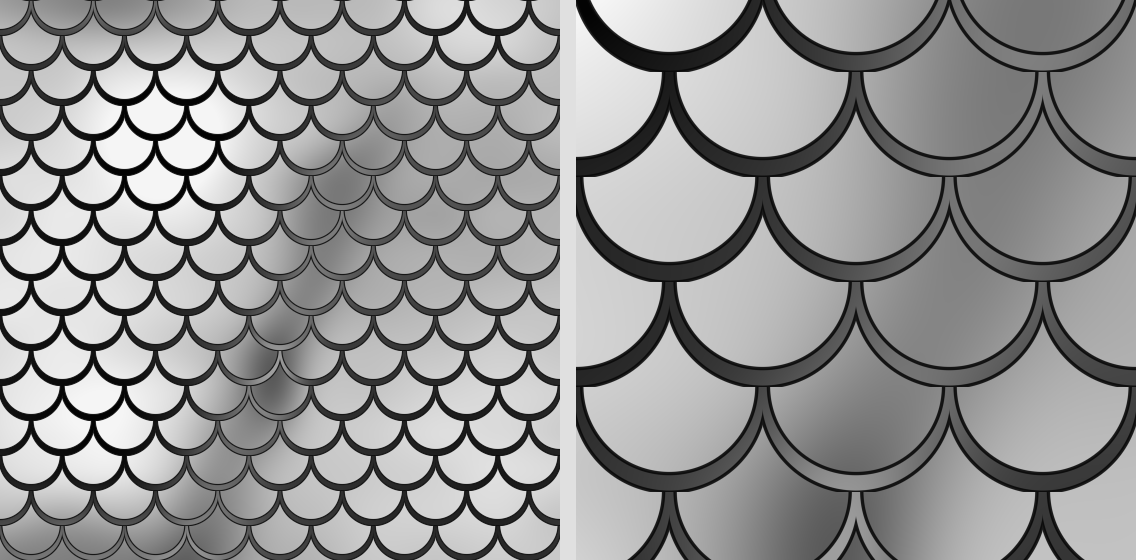
Left: the whole. Right: its middle third, enlarged.
Reproduce this pattern procedurally as a three.js fragment shader.

```glsl
// Overlapping fish scales with crescent rims over a cloudy grey sheen; the rims take the inverse tone.
varying vec2 vUv;

float hash(vec2 p) {
  vec3 q = fract(vec3(p.xyx) * 0.1031);
  q += dot(q, q.yzx + 33.33);
  return fract((q.x + q.y) * q.z);
}

float noise(vec2 p) {
  vec2 i = floor(p), f = fract(p);
  f = f * f * (3.0 - 2.0 * f);
  return mix(mix(hash(i), hash(i + vec2(1.0, 0.0)), f.x),
             mix(hash(i + vec2(0.0, 1.0)), hash(i + vec2(1.0, 1.0)), f.x), f.y);
}

float glow(vec2 uv, vec2 centre, vec2 size) {
  vec2 d = (uv - centre) / size;
  return exp(-dot(d, d));
}

// Broad light and dark clouds that run across the scales
float sheen(vec2 uv) {
  vec2 w = uv + 0.05 * (vec2(noise(uv * 6.0), noise(uv * 6.0 + 17.0)) - 0.5);
  float tone = 0.74;
  tone += 0.27 * glow(w, vec2(0.31, 0.76), vec2(0.16, 0.15));
  tone += 0.15 * glow(w, vec2(0.05, 0.54), vec2(0.26, 0.30));
  tone += 0.20 * glow(w, vec2(0.19, 0.25), vec2(0.17, 0.15));
  tone += 0.13 * glow(w, vec2(0.87, 0.20), vec2(0.25, 0.20));
  tone += 0.13 * glow(w, vec2(0.85, 0.98), vec2(0.14, 0.11));
  tone -= 0.08 * glow(w, vec2(0.80, 0.62), vec2(0.25, 0.20));

  // Diagonal shadow with a dark core, and dim left corners
  float band = (w.x - 0.355 - 0.4 * w.y) / 0.075;
  tone -= 0.22 * exp(-band * band) * (1.0 - smoothstep(0.65, 0.9, w.y));
  tone -= 0.20 * glow(w, vec2(0.50, 0.33), vec2(0.05, 0.09));
  tone -= 0.25 * glow(w, vec2(0.19, 1.02), vec2(0.20, 0.08));
  tone -= 0.28 * glow(w, vec2(0.15, -0.02), vec2(0.26, 0.10));
  tone += 0.06 * (noise(uv * vec2(9.0, 13.0)) - 0.5);
  return clamp(tone, 0.3, 0.96);
}

// Distances to the outer (x) and inner (y) circle of the nearest scale in a row
vec2 scaleRims(vec2 p, float row) {
  float shift = 0.5 * mod(row, 2.0);
  vec2 q = vec2(fract(p.x + shift) - 0.5, p.y - row * 0.5625 - 0.504);
  return vec2(length(q) - 0.516, length(q - vec2(0.0, 0.053)) - 0.469);
}

void main() {
  // Nine scales across, sixteen staggered rows up
  vec2 p = vUv * 9.0;
  float aa = fwidth(p.x) * 0.7;
  float row = floor((p.y + 0.012) / 0.5625);

  // Each row lies over the row below it
  vec2 upper = scaleRims(p, row);
  vec2 lower = scaleRims(p, row - 1.0);
  float cover = 1.0 - smoothstep(-aa, aa, upper.x);
  float rim = mix(smoothstep(-aa, aa, lower.y), smoothstep(-aa, aa, upper.y), cover);

  // Thin dark outline on both sides of each rim
  float edge = min(abs(upper.x), abs(upper.x < 0.0 ? upper.y : lower.y));
  float outline = 1.0 - smoothstep(0.009 - aa, 0.009 + aa, edge);

  float face = sheen(vUv);
  float metal = clamp(0.97 - face, 0.01, 0.62);
  float tone = mix(mix(face, metal, rim), 0.03, outline * 0.9);
  gl_FragColor = vec4(vec3(tone), 1.0);
}
```
